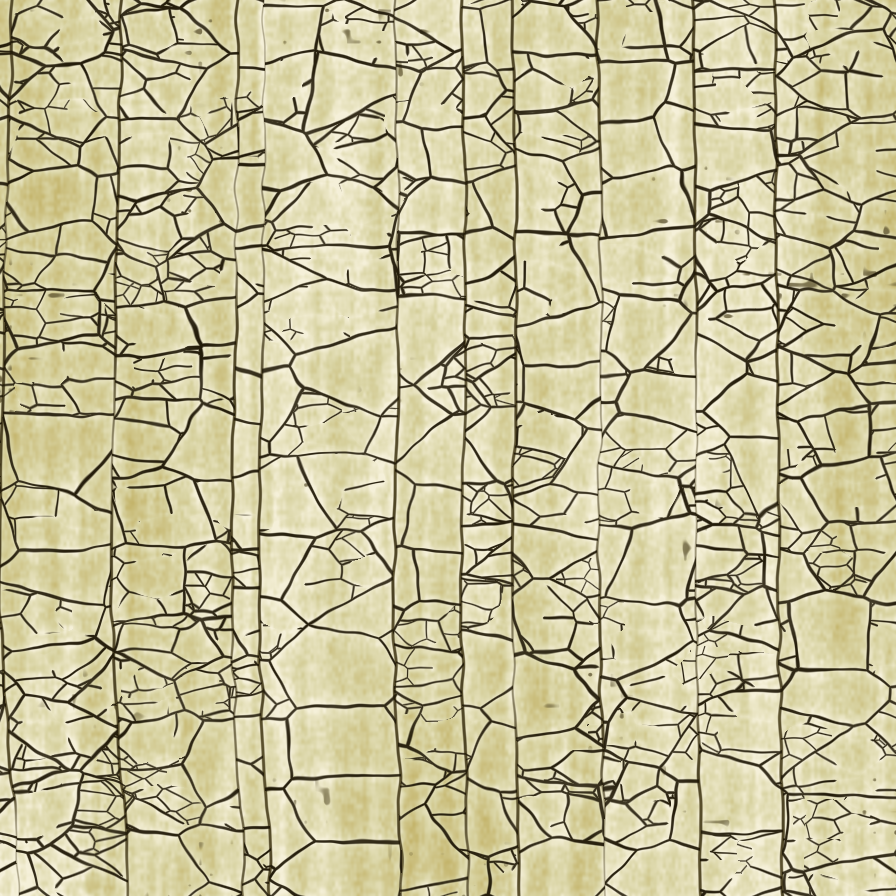
Write a WebGL 2 fragment shader that draws this texture.

```glsl
#version 300 es
precision highp float;

uniform vec2 u_resolution;
out vec4 fragColor;

#define COLUMNS 10.5
#define CELL_SCALE vec2(9.0, 15.0)
#define SPLIT_SCALE 1.75
#define JITTER 0.86
#define CRACK_WIDTH 0.0016
#define CRACK_SOFT 0.0010
#define RIM_WIDTH 0.0065
#define PALE vec3(0.93, 0.91, 0.79)
#define CREAM vec3(0.85, 0.83, 0.64)
#define OCHRE vec3(0.79, 0.74, 0.48)
#define UMBER vec3(0.36, 0.32, 0.18)
#define SOOT vec3(0.13, 0.10, 0.03)

vec2 hash2(vec2 p) {
    vec3 q = fract(p.xyx * vec3(0.1031, 0.1030, 0.0973));
    q += dot(q, q.yzx + 33.33);
    return fract((q.xx + q.yz) * q.zy);
}

float noise(vec2 p) {
    vec2 i = floor(p), f = fract(p);
    f = f * f * (3.0 - 2.0 * f);
    float low = mix(hash2(i).x, hash2(i + vec2(1, 0)).x, f.x);
    float high = mix(hash2(i + vec2(0, 1)).x, hash2(i + vec2(1, 1)).x, f.x);
    return mix(low, high, f.y);
}

vec2 wobble(vec2 p) {
    return vec2(noise(p), noise(p + 71.7)) - 0.5;
}

// Distance to the nearest cell border in canvas units, and the cell index
vec3 cellBorder(vec2 p, vec2 scale, float seed) {
    vec2 q = p * scale, base = floor(q), nearCell = base, toNear = vec2(8.0);
    for (int y = -1; y <= 1; y++)
    for (int x = -1; x <= 1; x++) {
        vec2 cell = base + vec2(x, y);
        vec2 r = cell + 0.5 + JITTER * (hash2(cell + seed) - 0.5) - q;
        if (dot(r, r) < dot(toNear, toNear)) { toNear = r; nearCell = cell; }
    }
    float border = 1.0;
    for (int y = -2; y <= 2; y++)
    for (int x = -2; x <= 2; x++) {
        if (x == 0 && y == 0) continue;
        vec2 cell = nearCell + vec2(x, y);
        vec2 r = cell + 0.5 + JITTER * (hash2(cell + seed) - 0.5) - q;
        vec2 n = normalize(r - toNear);
        border = min(border, dot(0.5 * (r + toNear), n) / length(n * scale));
    }
    return vec3(border, nearCell);
}

float columnEdge(float i) {
    return i + 0.88 * hash2(vec2(i, 5.0)).x;
}

// Distance to the nearest long vertical split, its index, and the column index
vec3 columnSplit(float x) {
    float q = x * COLUMNS, i = floor(q);
    float column = q < columnEdge(i) ? i - 1.0 : i;
    float left = q - columnEdge(column), right = columnEdge(column + 1.0) - q;
    return vec3(min(left, right) / COLUMNS, left < right ? column : column + 1.0, column);
}

float stroke(float d, float width, float soft) {
    return 1.0 - smoothstep(width - soft, width + soft, d);
}

void main() {
    vec2 p = gl_FragCoord.xy / u_resolution.y;
    float soft = max(CRACK_SOFT, 0.6 / u_resolution.y);

    // Long vertical splits with slow drift and fine raggedness
    float drift = 0.022 * wobble(p * vec2(2.0, 3.0)).x + 0.005 * wobble(p * vec2(5.0, 32.0)).y;
    vec3 split = columnSplit(p.x + drift);
    float splitStrength = smoothstep(0.12, 0.5, noise(vec2(split.y * 7.3, p.y * 4.0)));
    float splitLine = stroke(split.x, CRACK_WIDTH * mix(0.5, 1.05, splitStrength), soft);
    splitLine *= mix(0.45, 1.0, splitStrength);

    // Cracks that subdivide each column, then some of the cells again
    vec2 bent = p + 0.014 * wobble(p * 15.0) + 0.0035 * wobble(p * 58.0);
    vec2 scale = CELL_SCALE;
    float seed = 100.0 * hash2(vec2(split.z, 11.0)).y;
    float crackDist = 1.0;
    for (int level = 0; level < 3; level++) {
        vec3 border = cellBorder(bent, scale, seed);
        float depth = float(level);
        float gap = smoothstep(0.42, 0.30, noise(p * 22.0 + depth * 31.0));
        crackDist = min(crackDist, border.x + depth * (0.0003 + 0.006 * gap));
        vec2 pick = hash2(border.yz + seed + 3.7);
        if (pick.x > 0.68 - 0.36 * depth) break;
        seed = 100.0 * pick.y;
        scale *= SPLIT_SCALE;
    }
    float width = CRACK_WIDTH * mix(0.75, 1.25, noise(p * 18.0));
    float crackLine = stroke(crackDist, width, soft);

    // Paint tone: vertical grain, broad stains, fine speckle, pale worn rims
    float streak = 0.55 * noise(p * vec2(48.0, 2.5)) + 0.45 * noise(p * vec2(130.0, 9.0));
    float stain = noise(p * vec2(6.0, 1.4) + 4.0);
    float speckle = 0.6 * noise(p * vec2(290.0, 150.0)) + 0.4 * noise(p * vec2(120.0, 210.0));
    float rim = exp(-min(crackDist, split.x) / RIM_WIDTH);
    float tone = 0.68 + 0.95 * (streak - 0.5) + 0.65 * (stain - 0.5);
    tone += 0.6 * (speckle - 0.5) - 0.72 * rim;
    tone = clamp(tone, -0.2, 1.5);
    vec3 color = tone < 0.5 ? mix(PALE, CREAM, 2.0 * tone) : mix(CREAM, OCHRE, 2.0 * tone - 1.0);

    // Small pits, then the dark lines
    float pits = smoothstep(0.87, 0.96, noise(p * 85.0)) * smoothstep(0.64, 0.8, noise(p * 9.0 + 19.0));
    color = mix(color, UMBER, 0.75 * pits);
    color = mix(color, mix(UMBER, SOOT, 0.3 * noise(p * 30.0)), splitLine);
    color = mix(color, SOOT, crackLine * mix(0.85, 1.0, noise(p * 40.0)));
    fragColor = vec4(color, 1.0);
}
```
